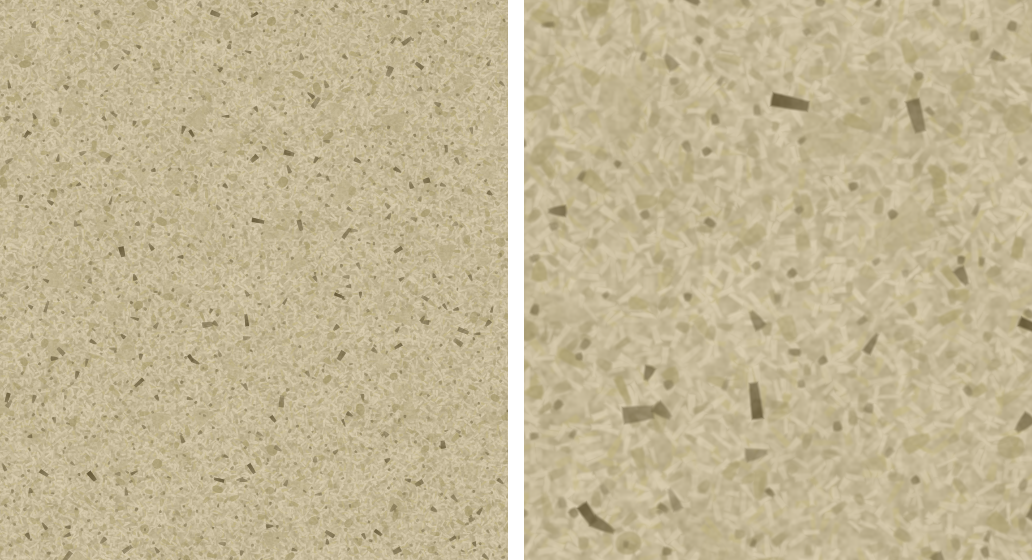
Left: the whole. Right: its middle third, enlarged.
Give the GLSL for this texture, as a WebGL 2 fragment shader.

```glsl
#version 300 es
precision highp float;
// Beige quartz slab: fine pale strokes, olive grains, faint wedges and dark slivers.

uniform vec2 u_resolution;
out vec4 fragColor;

float hash(vec2 p) {
  return fract(sin(dot(p, vec2(127.1, 311.7))) * 43758.5453);
}

float valueNoise(vec2 p) {
  vec2 i = floor(p), f = fract(p);
  f = f * f * (3.0 - 2.0 * f);
  return mix(mix(hash(i), hash(i + vec2(1, 0)), f.x),
             mix(hash(i + vec2(0, 1)), hash(i + vec2(1, 1)), f.x), f.y);
}

// Signed distance of a sliver; taper narrows one end, roundness turns it into an oval.
float sliver(vec2 q, vec2 halfSize, float taper, float roundness) {
  float width = halfSize.y * (1.0 - taper * q.x / halfSize.x);
  float box = max(abs(q.x) - halfSize.x, abs(q.y) - width);
  float oval = (length(q / halfSize) - 1.0) * halfSize.y;
  return mix(box, oval, roundness);
}

// Coverage of grains scattered one per cell, each turned and sized at random.
float grains(vec2 p, float cells, float density, vec2 halfSize,
             float taper, float roundness, float seed) {
  float soft = max(0.0011, 0.6 / u_resolution.y);
  float cover = 0.0;
  vec2 home = floor(p * cells);
  for (int y = -1; y <= 1; y++) {
    for (int x = -1; x <= 1; x++) {
      vec2 cell = home + vec2(x, y);
      vec2 key = cell + seed * vec2(17.3, 9.1);
      if (hash(key) > density) continue;
      vec2 center = (cell + vec2(hash(key + 3.7), hash(key + 8.2))) / cells;
      float angle = 6.2832 * hash(key + 13.4);
      float c = cos(angle), s = sin(angle);
      vec2 q = mat2(c, -s, s, c) * (p - center);
      vec2 size = halfSize * mix(vec2(0.65), vec2(1.2),
                                 vec2(hash(key + 21.9), hash(key + 27.5)));
      float d = sliver(q, size, taper, roundness);
      float strength = mix(0.55, 1.0, hash(key + 34.6));
      strength *= 0.88 - 0.12 * clamp(q.x / size.x, -1.0, 1.0);
      cover = max(cover, strength * (1.0 - smoothstep(-soft, soft, d)));
    }
  }
  return cover;
}

void main() {
  vec2 p = gl_FragCoord.xy / u_resolution.y;

  // Mottled ground
  float mottle = valueNoise(p * 270.0) * 0.65 + valueNoise(p * 110.0 + 40.0) * 0.35;
  vec3 color = mix(vec3(0.69, 0.64, 0.505), vec3(0.825, 0.775, 0.655), mottle);

  // Fine strokes, yellowish and pale
  float yellow = grains(p, 70.0, 0.6, vec2(0.0068, 0.002), 0.3, 0.4, 1.0);
  color = mix(color, vec3(0.76, 0.71, 0.505), 0.8 * yellow);
  float pale = max(grains(p, 90.0, 0.85, vec2(0.0065, 0.0017), 0.2, 0.3, 2.0),
                   grains(p, 82.0, 0.85, vec2(0.0055, 0.0019), 0.2, 0.3, 3.0));
  color = mix(color, vec3(0.84, 0.79, 0.675), pale);

  // Small taupe and olive grains
  float taupe = grains(p, 62.0, 0.48, vec2(0.0046, 0.0026), 0.4, 0.6, 4.0);
  color = mix(color, vec3(0.655, 0.605, 0.45), 0.85 * taupe);
  float olive = grains(p, 34.0, 0.42, vec2(0.0078, 0.0038), 0.5, 0.5, 5.0);
  color = mix(color, vec3(0.67, 0.62, 0.43), 0.8 * olive);

  // Large translucent wedges
  float wedge = grains(p, 10.0, 0.6, vec2(0.021, 0.012), 0.8, 0.15, 6.0);
  color = mix(color, vec3(0.735, 0.685, 0.54), 0.8 * wedge);

  // Rounded olive pebbles
  float pebble = grains(p, 13.0, 0.42, vec2(0.0095, 0.0072), 0.2, 0.9, 7.0);
  color = mix(color, vec3(0.63, 0.58, 0.4), 0.85 * pebble);

  // Dark specks, chips and slivers
  float speck = grains(p, 44.0, 0.4, vec2(0.0031, 0.0023), 0.3, 0.6, 8.0);
  color = mix(color, vec3(0.5, 0.45, 0.31), 0.85 * speck);
  float chip = grains(p, 21.0, 0.42, vec2(0.0066, 0.003), 0.6, 0.35, 9.0);
  color = mix(color, vec3(0.45, 0.4, 0.27), 0.92 * chip);
  float dark = grains(p, 10.0, 0.42, vec2(0.0094, 0.0039), 0.15, 0.15, 10.0);
  color = mix(color, vec3(0.4, 0.35, 0.22), dark);

  // Broad drift of tone and fine grit
  float drift = valueNoise(p * 22.0 + 7.0) + valueNoise(p * 48.0 + 31.0) - 1.0;
  color += 0.022 * drift * vec3(1.0, 1.0, 1.15);
  color += 0.035 * (valueNoise(p * 430.0 + 90.0) - 0.5);
  fragColor = vec4(color, 1.0);
}
```
